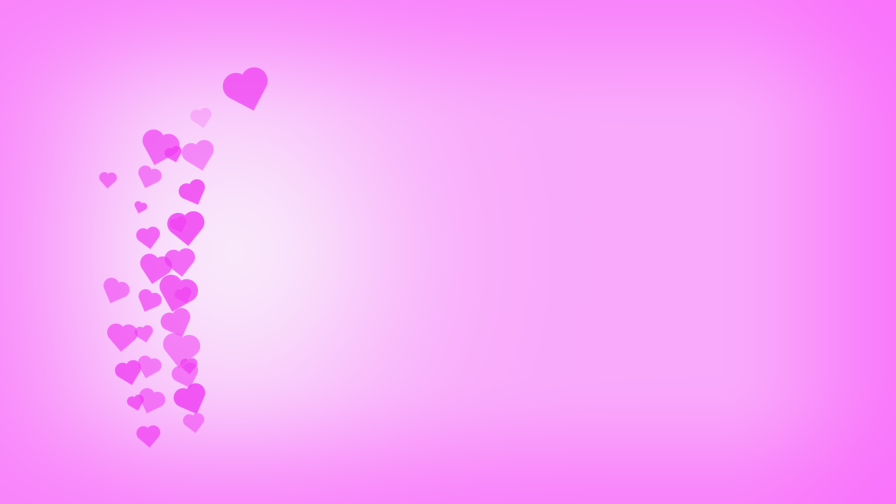
Give the GLSL for this background, as a WebGL 1 fragment shader.

```glsl
precision highp float;
// Pink backdrop with a pale glow on the left and deeper edges, under a
// column of translucent hearts. The hearts follow four lanes, each a formula
// of its index; the glow is a Gaussian and the edges are smooth ramps.
uniform vec2 u_resolution;

float hash(float n) {
  return fract(sin(n * 12.99) * 4375.85);
}

// Signed distance to a heart with its tip at the origin, about 1.2 wide.
float heartDistance(vec2 p) {
  p.x = abs(p.x);
  if (p.x + p.y > 1.0) return length(p - vec2(0.25, 0.75)) - 0.3536;
  vec2 notch = p - vec2(0.0, 1.0);
  vec2 side = p - 0.5 * max(p.x + p.y, 0.0);
  return sqrt(min(dot(notch, notch), dot(side, side))) * sign(p.x - p.y);
}

// Coverage of a heart of the given width, centred on the origin.
float heart(vec2 p, float width, float angle) {
  float c = cos(angle), s = sin(angle), scale = width / 1.2;
  p = vec2(c * p.x + s * p.y, c * p.y - s * p.x) / scale;
  float d = heartDistance(p + vec2(0.0, 0.55)) * scale;
  float soft = 0.8 / u_resolution.y;
  return 1.0 - smoothstep(-soft, soft, d);
}

// Centre (xy) and width (z) of heart k in a lane; zero width means none.
vec3 laneHeart(int lane, float k) {
  if (lane == 0) {
    float bulge = sin(0.314 * k);
    return vec3(0.379 + 0.021 * cos(0.6 * k) - 0.0014 * k,
                0.765 - 0.0605 * k - 0.047 * bulge,
                0.042 + 0.019 * bulge + 0.016 * mod(k, 2.0));
  }
  if (lane == 1) {
    float sway = cos(1.571 * k) * (1.0 - 0.1 * k);
    return vec3(0.295 + 0.021 * sway,
                0.705 - 0.0572 * k - 0.0007 * k * k,
                (0.047 + 0.027 * sway) * step(k, 9.0));
  }
  if (lane == 2) {
    return vec3(0.214 + 0.014 * k, 0.642 - 0.221 * sqrt(k),
                (0.035 + 0.025 * sin(0.8 * k)) * step(k, 4.0));
  }
  return vec3(0.345 + 0.01 * k, 0.693 - 0.14 * k, 0.034 * step(k, 3.0));
}

vec3 backdrop(vec2 p, vec2 uv) {
  vec2 inset = min(uv, 1.0 - uv);
  float frame = smoothstep(-0.04, 0.26, inset.y) * smoothstep(-0.08, 0.2, inset.x);
  vec2 g = (p - vec2(0.465, 0.5)) / vec2(0.337, 0.37);
  float glow = exp(-dot(g, g));
  float green = mix(0.51, 0.665, frame) + 0.24 * glow;
  green -= 0.06 * smoothstep(0.8, 1.0, uv.x);
  return vec3(0.975, green, 0.985);
}

void main() {
  vec2 uv = gl_FragCoord.xy / u_resolution;
  vec2 p = gl_FragCoord.xy / u_resolution.y;
  vec3 color = backdrop(p, uv);
  vec3 magenta = vec3(0.94, 0.24, 0.95);

  // Column of hearts, fading toward the top of the right-hand lane.
  for (int lane = 0; lane < 4; lane++) {
    for (int i = 0; i < 11; i++) {
      float k = float(i);
      vec3 h = laneHeart(lane, k);
      if (h.z > 0.0) {
        float seed = k + 17.0 * float(lane) + 1.0;
        float alpha = 0.55 + 0.3 * hash(seed + 50.0);
        if (lane == 0) alpha *= 1.0 - 0.7 * smoothstep(0.62, 0.76, h.y);
        float angle = 0.9 * (hash(seed) - 0.5);
        color = mix(color, magenta, alpha * heart(p - h.xy, h.z, angle));
      }
    }
  }

  // Large heart drifting off above the column.
  color = mix(color, magenta, 0.75 * heart(p - vec2(0.491, 0.82), 0.09, 0.3));

  gl_FragColor = vec4(color, 1.0);
}
```
